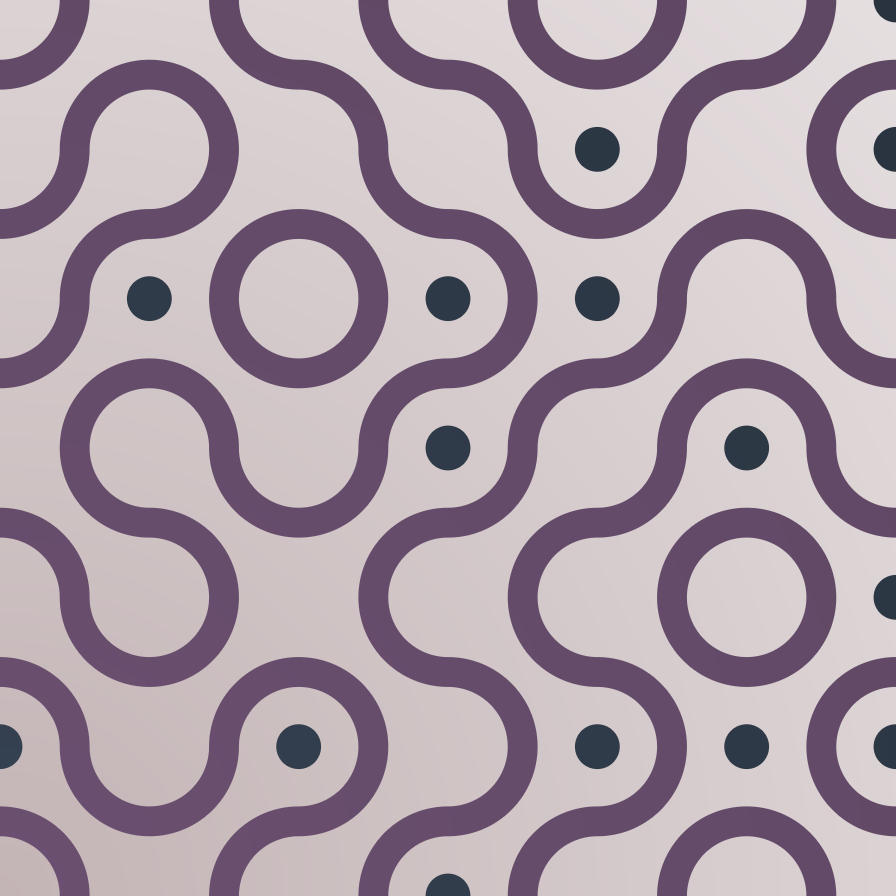
Give the GLSL for this pattern, as a Shadertoy shader.

```glsl
// Truchet tiling of quarter-circle ribbons with scattered dots on a soft corner gradient
#define TILES 6.0
#define LINE_WIDTH 0.2
#define DOT_RADIUS 0.15
#define DOT_CHANCE 0.3
#define SEED 7u
#define GROUND_NEAR vec3(0.765, 0.705, 0.71)
#define GROUND_FAR vec3(0.90, 0.875, 0.88)
#define LINE_NEAR vec3(0.42, 0.31, 0.44)
#define LINE_FAR vec3(0.37, 0.28, 0.39)
#define DOT_NEAR vec3(0.21, 0.26, 0.32)
#define DOT_FAR vec3(0.16, 0.20, 0.25)

// Integer hash of a lattice point, 0 to 1
float hash(vec2 cell, uint salt) {
    uvec2 q = uvec2(ivec2(cell) + 64);
    uint h = q.x * 73856093u ^ q.y * 19349663u ^ (salt + SEED) * 83492791u;
    h = (h ^ (h >> 16)) * 0x7feb352du;
    h = (h ^ (h >> 15)) * 0x846ca68bu;
    h ^= h >> 16;
    return float(h >> 8) / 16777216.0;
}

// Signed distance to two arcs around opposite corners of a randomly flipped tile
float ribbonDistance(vec2 p) {
    vec2 local = fract(p);
    if (hash(floor(p), 0u) < 0.5) local.x = 1.0 - local.x;
    float cornerDistance = min(length(local), length(local - 1.0));
    return abs(cornerDistance - 0.5) - 0.5 * LINE_WIDTH;
}

// Signed distance to a dot on the nearest lattice corner, if it has one
float dotDistance(vec2 p) {
    vec2 corner = floor(p + 0.5);
    return hash(corner, 1u) < DOT_CHANCE ? length(p - corner) - DOT_RADIUS : 1.0;
}

float coverage(float distanceToEdge, float pixel) {
    return clamp(0.5 - distanceToEdge / pixel, 0.0, 1.0);
}

void mainImage(out vec4 fragColor, in vec2 fragCoord) {
    vec2 uv = fragCoord / iResolution.y;
    vec2 p = uv * TILES;
    float pixel = TILES / iResolution.y;

    // Every colour drifts with distance from the lower left corner
    float shade = clamp(length(uv) / sqrt(2.0), 0.0, 1.0);
    vec3 color = mix(GROUND_NEAR, GROUND_FAR, shade);
    color = mix(color, mix(LINE_NEAR, LINE_FAR, shade), coverage(ribbonDistance(p), pixel));
    color = mix(color, mix(DOT_NEAR, DOT_FAR, shade), coverage(dotDistance(p), pixel));
    fragColor = vec4(color, 1.0);
}
```
